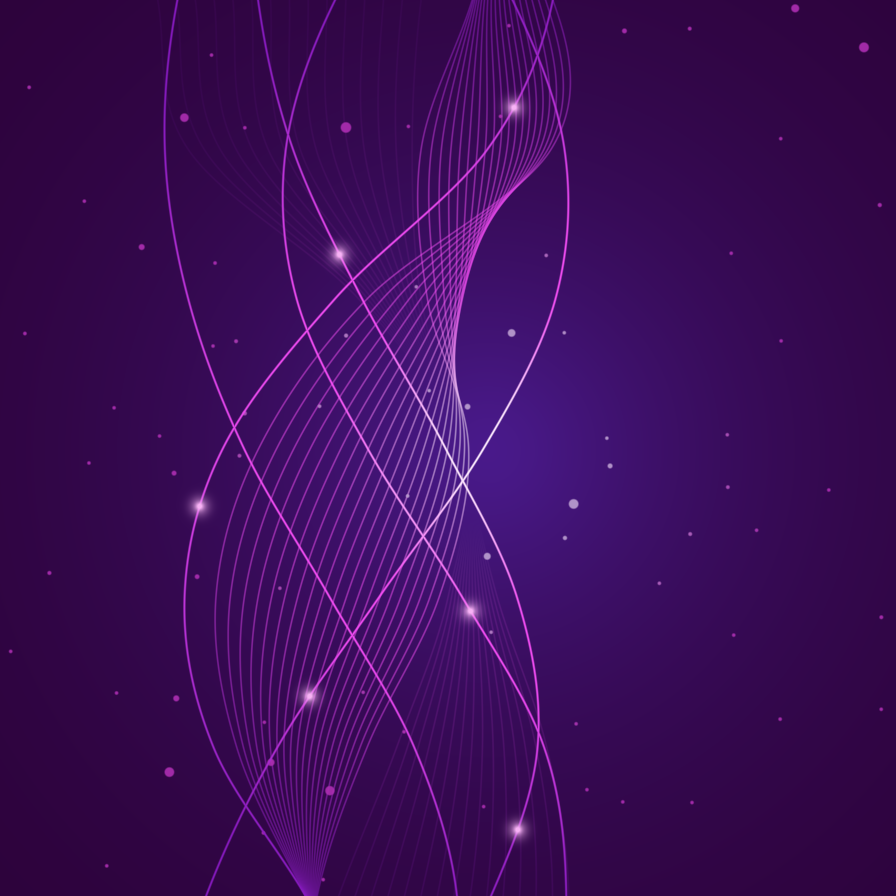
This background is drawn by a three.js fragment shader. Its source:

```glsl
// Glowing violet strands twisting upward over a radial purple backdrop.
// Each strand is a smooth curve x(y) through nine evenly spaced heights;
// a ribbon and a faint veil are drawn by blending between such curves.

varying vec2 vUv;

const vec2 CENTRE = vec2(0.545, 0.497);
const vec3 EDGE_COLOUR = vec3(0.165, 0.0, 0.2);
const vec3 CORE_COLOUR = vec3(0.285, 0.1, 0.54);
const vec3 LINE_WHITE = vec3(1.0, 0.93, 1.0);
const vec3 LINE_PINK = vec3(0.95, 0.3, 0.95);
const vec3 LINE_VIOLET = vec3(0.52, 0.1, 0.74);
const vec3 DOT_PURPLE = vec3(0.68, 0.18, 0.7);
const vec3 DOT_PALE = vec3(0.74, 0.63, 0.82);
const vec3 SPARK_COLOUR = vec3(0.97, 0.7, 0.96);
const float BACK_FALLOFF = 0.3;
const float STRAND_WIDTH = 0.0022;
const float THIN_WIDTH = 0.0018;
const float RIBBON_STRENGTH = 0.5;
const float VEIL_STRENGTH = 0.13;
const int RIBBON_LINES = 20;
const int VEIL_LINES = 15;
const float DOT_CELLS = 12.0;
const float DOT_CHANCE = 0.55;
const float DOT_SOFTNESS = 0.0012;

// Strand positions at heights -1/6, 0, 1/6 ... 7/6
const mat3 STRAND_A = mat3(0.5, 0.51, 0.462, 0.368, 0.272, 0.21, 0.184, 0.198, 0.247);
const mat3 STRAND_B = mat3(0.456, 0.548, 0.6, 0.577, 0.497, 0.404, 0.327, 0.288, 0.28);
const mat3 STRAND_C = mat3(0.612, 0.632, 0.607, 0.516, 0.41, 0.331, 0.319, 0.374, 0.482);
const mat3 STRAND_D = mat3(0.182, 0.23, 0.31, 0.423, 0.54, 0.62, 0.63, 0.572, 0.469);
const mat3 STRAND_E = mat3(0.43, 0.341, 0.238, 0.206, 0.249, 0.374, 0.544, 0.617, 0.612);
const mat3 RIBBON_START = mat3(0.341, 0.354, 0.41, 0.49, 0.523, 0.477, 0.47, 0.527, 0.573);
const mat3 RIBBON_MIDDLE = mat3(0.378, 0.345, 0.336, 0.38, 0.445, 0.512, 0.562, 0.555, 0.553);
const mat3 RIBBON_END = mat3(0.43, 0.341, 0.264, 0.241, 0.289, 0.41, 0.615, 0.617, 0.495);
const mat3 VEIL_START = mat3(0.32, 0.378, 0.443, 0.5, 0.515, 0.4, 0.21, 0.176, 0.15);
const mat3 VEIL_END = mat3(0.62, 0.635, 0.61, 0.555, 0.515, 0.47, 0.46, 0.47, 0.5);

vec2 hash2(vec2 p) {
  vec3 q = fract(p.xyx * vec3(0.1031, 0.103, 0.0973));
  q += dot(q, q.yzx + 33.33);
  return fract((q.xx + q.yz) * q.zy);
}

// Catmull-Rom weights for three knots at once
vec3 knotWeight(vec3 t) {
  vec3 a = min(abs(t), 2.0);
  vec3 near = (1.5 * a - 2.5) * a * a + 1.0;
  vec3 far = ((2.5 - 0.5 * a) * a - 4.0) * a + 2.0;
  return mix(near, far, step(1.0, a));
}

float strandX(mat3 knots, float y) {
  vec3 t = vec3(y * 6.0 + 1.0) - vec3(0.0, 1.0, 2.0);
  return dot(knots[0], knotWeight(t)) + dot(knots[1], knotWeight(t - 3.0))
       + dot(knots[2], knotWeight(t - 6.0));
}

// Position and slope of a strand at height y
vec2 strandAt(mat3 knots, float y) {
  float x = strandX(knots, y);
  return vec2(x, (strandX(knots, y + 0.002) - x) / 0.002);
}

float lineMask(float x, vec2 strand, float width) {
  float d = abs(x - strand.x) * inversesqrt(1.0 + strand.y * strand.y);
  return 1.0 - smoothstep(0.0, width, d);
}

// Bright spark riding on a strand at height y
float spark(vec2 p, mat3 knots, float y) {
  float d = length(p - vec2(strandX(knots, y), y));
  return 0.6 * exp(-d * d / 0.00012) + 0.5 * exp(-d * d / 0.00002);
}

// Scattered dots: one candidate per cell, a few of them large
float dots(vec2 p) {
  vec2 cell = floor(p * DOT_CELLS);
  vec2 spot = (cell + 0.1 + 0.8 * hash2(cell + 17.0)) / DOT_CELLS;
  vec2 pick = hash2(cell + 61.0);
  float radius = mix(0.0019, 0.006, pow(pick.y, 9.0));
  float shape = 1.0 - smoothstep(radius - DOT_SOFTNESS, radius + DOT_SOFTNESS, length(p - spot));
  return shape * step(pick.x, DOT_CHANCE);
}

void main() {
  vec2 p = vUv;
  float r = length(p - CENTRE);

  // Backdrop and line colour, both fading outward from the centre
  float core = exp((0.05 - length(vec2(r, 0.05))) / BACK_FALLOFF);
  vec3 colour = mix(EDGE_COLOUR, CORE_COLOUR, core);
  vec3 lineColour = mix(LINE_WHITE, LINE_PINK, smoothstep(0.02, 0.2, r));
  lineColour = mix(lineColour, LINE_VIOLET, smoothstep(0.22, 0.55, r));

  // Faint veil, strongest toward top and bottom
  vec2 veilA = strandAt(VEIL_START, p.y), veilB = strandAt(VEIL_END, p.y);
  float veil = 0.0;
  for (int i = 0; i < VEIL_LINES; i++) {
    float s = float(i) / float(VEIL_LINES - 1);
    veil = max(veil, lineMask(p.x, mix(veilA, veilB, s), THIN_WIDTH));
  }
  float veilFade = smoothstep(0.07, 0.2, abs(p.y - 0.5)) * mix(1.0, 0.6, step(0.5, p.y));
  colour = mix(colour, lineColour, veil * veilFade * VEIL_STRENGTH);

  // Twisted ribbon, bowed through its middle strand
  vec2 first = strandAt(RIBBON_START, p.y), last = strandAt(RIBBON_END, p.y);
  vec2 bow = strandAt(RIBBON_MIDDLE, p.y) - 0.5 * (first + last);
  for (int i = 0; i < RIBBON_LINES; i++) {
    float s = float(i) / float(RIBBON_LINES - 1);
    vec2 thread = mix(first, last, s) + 4.0 * s * (1.0 - s) * bow;
    colour = mix(colour, lineColour, RIBBON_STRENGTH * lineMask(p.x, thread, THIN_WIDTH));
  }

  // Dots, paler near the centre
  colour = mix(colour, mix(DOT_PALE, DOT_PURPLE, smoothstep(0.12, 0.36, r)), 0.9 * dots(p));

  // Main strands
  float strands = lineMask(p.x, strandAt(STRAND_A, p.y), STRAND_WIDTH);
  strands = max(strands, lineMask(p.x, strandAt(STRAND_B, p.y), STRAND_WIDTH));
  strands = max(strands, lineMask(p.x, strandAt(STRAND_C, p.y), STRAND_WIDTH));
  strands = max(strands, lineMask(p.x, strandAt(STRAND_D, p.y), STRAND_WIDTH));
  strands = max(strands, lineMask(p.x, strandAt(STRAND_E, p.y), STRAND_WIDTH));
  colour = mix(colour, lineColour, strands);

  // Sparks
  float glow = spark(p, STRAND_E, 0.88) + spark(p, STRAND_B, 0.716) + spark(p, STRAND_E, 0.435)
             + spark(p, STRAND_C, 0.318) + spark(p, STRAND_D, 0.223) + spark(p, STRAND_B, 0.074);
  colour = mix(colour, SPARK_COLOUR, min(glow, 1.0));

  gl_FragColor = vec4(colour, 1.0);
}
```
